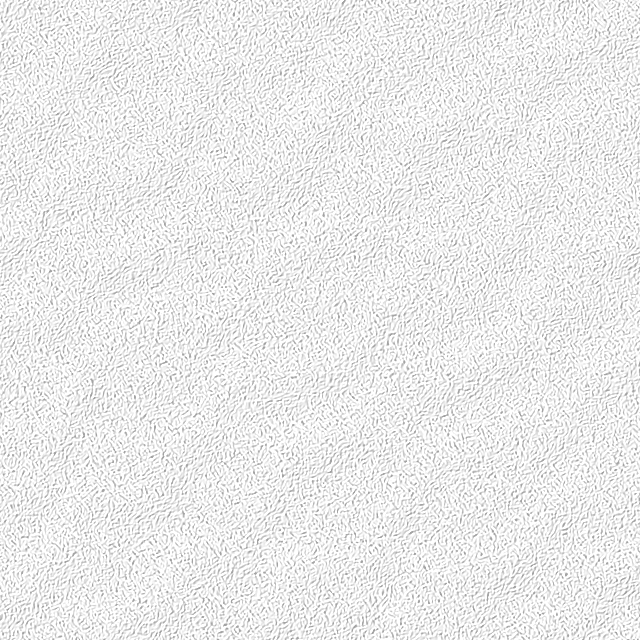
Write a Shadertoy shader that draws this texture.

```glsl
// Fine pale grey paper grain: short crisp dabs with faint diagonal bands.

vec4 hash4(vec3 cell) {
    vec4 p = fract(cell.xyzx * vec4(0.1031, 0.1030, 0.0973, 0.1099));
    p += dot(p, p.wzxy + 33.33);
    return fract((p.xxyz + p.yzzw) * p.zywx);
}

// Layered sines, stretched along a rising diagonal; about -1 to 1
float diagonalBands(vec2 uv) {
    float along = dot(uv, vec2(0.81, 0.59));
    float across = dot(uv, vec2(-0.59, 0.81));
    float bend = 0.9 * sin(along * 9.0 + across * 5.0) + 0.6 * sin(along * 21.0 - across * 13.0);
    return 0.50 * sin(across * 43.0 + bend)
         + 0.35 * sin(across * 71.0 - along * 19.0 + 1.7 * bend)
         + 0.30 * sin(across * 52.0 + along * 37.0 + 2.0 - bend);
}

// Sum of small oriented wavelets scattered through a cell grid; deviation near 1
float dabGrain(vec2 uv, float band) {
    vec2 p = uv * 97.0;
    vec2 home = floor(p);
    float inBand = smoothstep(-0.2, 1.0, band);
    float sum = 0.0;
    for (int y = -1; y <= 1; y++) {
        for (int x = -1; x <= 1; x++) {
            vec2 cell = home + vec2(x, y);
            for (int i = 0; i < 4; i++) {
                vec3 seed = vec3(cell + 17.0, float(i) * 31.0 + 5.0);
                vec4 place = hash4(seed);
                vec4 shape = hash4(seed.yxz + 211.0);
                vec2 offset = p - cell - place.xy;

                // Dabs lean towards the diagonal inside the bands
                float angle = mix(1.35, 0.85, inBand) + (shape.x - 0.5) * mix(2.5, 1.5, inBand);
                vec2 normal = vec2(-sin(angle), cos(angle));
                float frequency = mix(1.2, 2.0, shape.y);
                float wave = cos(6.2832 * (frequency * dot(offset, normal) + shape.z));
                sum += wave * exp(-6.0 * dot(offset, offset));
            }
        }
    }
    return sum / 0.724;
}

void mainImage(out vec4 fragColor, in vec2 fragCoord) {
    vec2 uv = fragCoord / min(iResolution.x, iResolution.y);
    float band = diagonalBands(uv);
    float grain = dabGrain(uv, band);

    // Dark dabs on near-white paper, slightly deeper within the bands
    float tone = 0.95 + 0.125 * grain - 0.018 * band;
    fragColor = vec4(vec3(clamp(tone, 0.64, 1.0)), 1.0);
}
```
